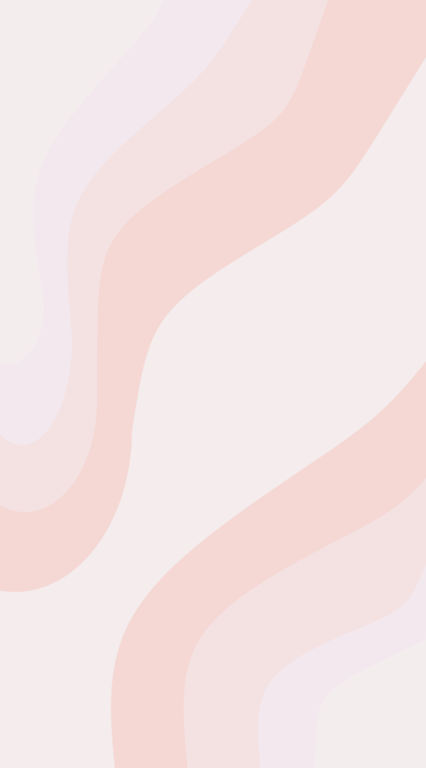
A Shadertoy shader for this background:

```glsl
const vec2 CANVAS = vec2(426.0, 768.0);  // design units spanning the canvas
const float EDGE_SOFTNESS = 1.3;         // edge width in screen samples

const vec3 PAPER    = vec3(0.957, 0.926, 0.930);
const vec3 BLUSH    = vec3(0.959, 0.848, 0.832);
const vec3 ROSE     = vec3(0.957, 0.886, 0.890);
const vec3 LAVENDER = vec3(0.950, 0.910, 0.932);
const vec3 CORE     = vec3(0.957, 0.930, 0.932);

// Gradual change of slope; b = (height, slope change, softness)
float bend(float y, vec3 b) {
    float u = (y - b.x) / b.z;
    return b.y * b.z * (max(u, 0.0) + log(1.0 + exp(-abs(u))));
}

// Horizontal position of a flowing edge at height y
float flowEdge(float y, float start, float slope, vec3 lower, vec3 upper) {
    return start + slope * y + bend(y, lower) + bend(y, upper);
}

// Lobe hanging at the left: flowing side above an elliptical end
float lobe(vec2 p, vec2 center, vec2 radius, float slope, vec3 lower, vec3 upper) {
    vec2 q = p - center;
    if (q.y < 0.0) return radius.x * (length(q / radius) - 1.0);
    return q.x - flowEdge(q.y, radius.x, slope, lower, upper);
}

// Hill filling the lower right of a flowing edge
float hill(vec2 p, float start, float slope, vec3 lower, vec3 upper) {
    return flowEdge(p.y, start, slope, lower, upper) - p.x;
}

// Antialiased coverage of the region where the field is negative
float coverage(float field) {
    float grad = length(vec2(dFdx(field), dFdy(field)));
    return clamp(0.5 - field / max(grad * EDGE_SOFTNESS, 1e-4), 0.0, 1.0);
}

void mainImage(out vec4 fragColor, in vec2 fragCoord) {
    vec2 p = fragCoord / iResolution.xy * CANVAS;

    // Upper lobes, outermost first
    float lobe1 = lobe(p, vec2(15.0, 338.0), vec2(117.0, 162.0), 0.15,
                       vec3(125.0, 1.65, 22.0), vec3(228.0, -1.18, 14.0));
    float lobe2 = lobe(p, vec2(25.0, 368.0), vec2(72.0, 112.0), 0.0,
                       vec3(175.0, 1.8, 22.0), vec3(280.0, -1.45, 12.0));
    float lobe3 = lobe(p, vec2(22.0, 428.0), vec2(50.0, 105.0), -0.1,
                       vec3(150.0, 1.4, 28.0), vec3(265.0, -0.7, 16.0));
    float lobe4 = lobe(p, vec2(8.0, 463.0), vec2(36.0, 59.0), -0.18,
                       vec3(137.0, 1.1, 28.0), vec3(280.0, -0.4, 8.0));

    // Lower hills, outermost first
    float hill1 = hill(p, 113.0, -0.15, vec3(167.0, 1.75, 45.0), vec3(350.0, -0.8, 16.0));
    float hill2 = hill(p, 187.0, -0.12, vec3(153.0, 2.3, 32.0), vec3(258.0, -1.3, 10.0));
    float hill3 = hill(p, 260.0, -0.1, vec3(107.5, 3.2, 20.0), vec3(157.0, -2.6, 7.0));
    float hill4 = hill(p, 315.0, 0.03, vec3(77.5, 2.1, 10.0), vec3(130.0, 0.0, 10.0));

    // Nested bands of colour
    vec3 color = PAPER;
    color = mix(color, BLUSH, coverage(min(lobe1, hill1)));
    color = mix(color, ROSE, coverage(min(lobe2, hill2)));
    color = mix(color, LAVENDER, coverage(min(lobe3, hill3)));
    color = mix(color, CORE, coverage(min(lobe4, hill4)));
    fragColor = vec4(color, 1.0);
}
```
